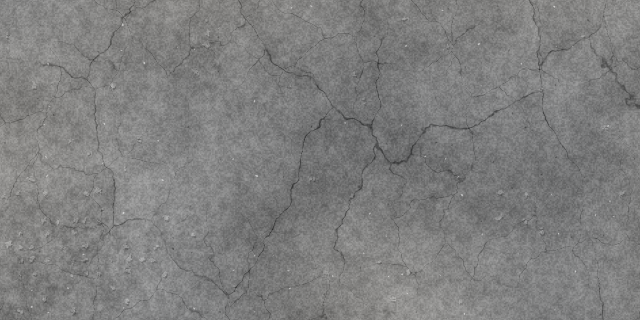
A Shadertoy shader for this texture:

```glsl
// Weathered grey concrete: cloudy stains, fine grain, branching cracks and chips.

const vec3 CONCRETE = vec3(0.520, 0.519, 0.515);
const vec3 WARM_TINT = vec3(0.012, 0.003, -0.014);
const float STAIN_CONTRAST = 0.21;
const float MOTTLE_CONTRAST = 0.10;
const float SPECKLE_CONTRAST = 0.12;
const float GRAIN_CONTRAST = 0.145;
const float SLAB_CONTRAST = 0.035;
const vec2 MAIN_CELLS = vec2(2.3, 1.6);    // cracks per canvas height
const vec2 FINE_CELLS = vec2(5.5, 4.6);
const float MAIN_WIDTH = 0.0017;
const float FINE_WIDTH = 0.0012;
const float MAIN_DEPTH = 0.16;
const float FINE_DEPTH = 0.12;
const vec2 CHIP_CLUSTER = vec2(0.22, 0.2);
const vec2 LIGHT_OFFSET = vec2(-0.003, 0.005);

vec2 hash2(vec2 p) {
    vec3 q = fract(p.xyx * vec3(0.1031, 0.1030, 0.0973));
    q += dot(q, q.yzx + 33.33);
    return fract((q.xx + q.yz) * q.zy);
}

float noise(vec2 p) {
    vec2 i = floor(p), f = fract(p);
    f = f * f * (3.0 - 2.0 * f);
    return mix(mix(hash2(i).x, hash2(i + vec2(1, 0)).x, f.x),
               mix(hash2(i + vec2(0, 1)).x, hash2(i + vec2(1, 1)).x, f.x), f.y);
}

float fbm(vec2 p) {
    float sum = 0.0, weight = 0.5;
    for (int i = 0; i < 6; i++) {
        sum += weight * noise(p);
        p = mat2(1.6, 1.2, -1.2, 1.6) * p + 7.3;
        weight *= 0.54;
    }
    return sum;
}

// Cellular noise: x = distance to the cell border, y = random tone of the cell
vec2 cells(vec2 p) {
    vec2 base = floor(p), f = fract(p), nearest = vec2(0), home = vec2(0);
    float best = 9.0, border = 9.0;
    for (int y = -1; y <= 1; y++)
    for (int x = -1; x <= 1; x++) {
        vec2 cell = vec2(x, y), r = cell + hash2(base + cell) - f;
        if (dot(r, r) < best) { best = dot(r, r); nearest = r; home = cell; }
    }
    for (int y = -2; y <= 2; y++)
    for (int x = -2; x <= 2; x++) {
        vec2 cell = home + vec2(x, y), r = cell + hash2(base + cell) - f;
        vec2 gap = r - nearest;
        if (dot(gap, gap) > 1e-4)
            border = min(border, dot(0.5 * (r + nearest), normalize(gap)));
    }
    return vec2(border, hash2(base + home + 51.0).y);
}

float line(float d, float width, float pixel) {
    return 1.0 - smoothstep(width - 0.6 * pixel, width + 0.7 * pixel, d);
}

// Scattered ragged spots, one at most per cell
float spots(vec2 p, float scale, float size, float chance, float pixel) {
    vec2 q = p * scale, id = floor(q);
    vec2 h = hash2(id + 13.0), k = hash2(id + 87.0);
    vec2 r = fract(q) - 0.3 - 0.4 * h;
    float angle = 6.28 * k.y;
    r = mat2(cos(angle), sin(angle), -sin(angle), cos(angle)) * r;
    float ragged = 1.3 * size * (noise(q * 9.0) - 0.5);
    float d = length(r * vec2(1.0, 1.6)) - size * (0.4 + 0.6 * h.y) + ragged;
    return step(k.x, chance) * (1.0 - smoothstep(-pixel, pixel, d / scale));
}

void mainImage(out vec4 fragColor, in vec2 fragCoord) {
    float pixel = 1.0 / iResolution.y;
    vec2 p = fragCoord * pixel;

    // Stains, mottling, speckle and grain, from broad to fine
    float stain = fbm(p * 2.3 + 4.0) - 0.53;
    float mottle = fbm(p * 12.0 + 31.0) - 0.53;
    float speckle = fbm(p * 48.0 + 77.0) - 0.53;
    float grain = noise(p * 236.0) * 0.75 + noise(p * 120.0 + 9.0) * 0.25 - 0.5;
    float tone = STAIN_CONTRAST * stain + MOTTLE_CONTRAST * mottle
               + SPECKLE_CONTRAST * speckle + GRAIN_CONTRAST * grain;

    // Cracks wander along warped cell borders and break up along their length
    vec2 warp = vec2(fbm(p * 4.5 + 2.0), fbm(p * 4.5 + 19.0)) - 0.5;
    vec2 slab = cells((p + 0.17 * warp) * MAIN_CELLS + 3.0);
    vec2 shard = cells((p + 0.18 * warp.yx) * FINE_CELLS + 40.0);
    float mainDist = slab.x / MAIN_CELLS.x;
    float fineDist = shard.x / FINE_CELLS.x;
    float mainFade = smoothstep(0.15, 0.6, noise(p * 3.0 + 8.0));
    float fineFade = smoothstep(0.25, 0.65, noise(p * 4.5 + 60.0));
    float rough = 0.5 + noise(p * 50.0);
    float broken = 0.5 + 0.5 * smoothstep(0.2, 0.6, noise(p * 28.0 + 70.0));
    float mainCrack = line(mainDist, MAIN_WIDTH * rough * (0.6 + 0.4 * mainFade), pixel);
    float fineCrack = line(fineDist, FINE_WIDTH * rough, pixel);
    tone += SLAB_CONTRAST * (slab.y - 0.5);
    tone -= MAIN_DEPTH * mainCrack * (0.25 + 0.75 * mainFade) * broken;
    tone -= FINE_DEPTH * fineCrack * fineFade * broken;
    tone -= 0.02 * mainFade * exp(-mainDist * 110.0);

    // Chips lit from above, thickest in one corner, and tiny pale specks
    vec2 away = (p - CHIP_CLUSTER) * vec2(1.0, 1.5);
    float cluster = exp(-14.0 * dot(away, away));
    float chance = 0.03 + 0.45 * cluster;
    float chip = spots(p, 24.0, 0.26, chance, pixel);
    float shadow = spots(p + LIGHT_OFFSET, 24.0, 0.26, chance, pixel);
    tone += 0.09 * chip - 0.08 * shadow * (1.0 - chip);
    tone += 0.11 * cluster * (noise(p * 60.0 + 3.0) - 0.5);
    tone += 0.26 * spots(p + 5.0, 17.0, 0.055, 0.14, pixel);
    tone -= 0.12 * spots(p + 9.0, 21.0, 0.07, 0.14, pixel);

    vec3 color = CONCRETE + tone + WARM_TINT * (noise(p * 1.7 + 22.0) - 0.45);
    fragColor = vec4(clamp(color, 0.0, 1.0), 1.0);
}
```
